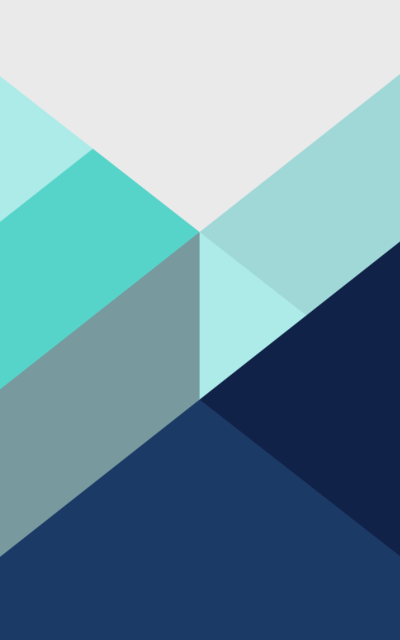
This background is drawn by a Shadertoy shader. Its source:

```glsl
// Flat geometric background: diagonal bands folding around a central vertical edge.

#define APEX vec2(0.499, 0.6374)  // upper corner of the fold, fraction of the canvas
#define BAND_HEIGHT 0.2617        // vertical thickness of each band
#define RISE_SLOPE 0.4927         // slope of the edges climbing to the right
#define FALL_SLOPE 0.4883         // slope of the edges dropping to the right

const vec3 PAPER      = vec3(0.918, 0.918, 0.918);
const vec3 PALE_AQUA  = vec3(0.675, 0.922, 0.910);
const vec3 TEAL       = vec3(0.341, 0.831, 0.788);
const vec3 MUTED_AQUA = vec3(0.627, 0.847, 0.843);
const vec3 SLATE      = vec3(0.470, 0.600, 0.620);
const vec3 NAVY       = vec3(0.110, 0.227, 0.400);
const vec3 MIDNIGHT   = vec3(0.067, 0.133, 0.286);

// Smooth half-plane mask: 1 where d is positive, one pixel of blending
float above(float d) {
    return clamp(d / fwidth(d) + 0.5, 0.0, 1.0);
}

void mainImage(out vec4 fragColor, in vec2 fragCoord) {
    vec2 p = fragCoord / iResolution.xy - APEX;

    // Heights over the two diagonals through the apex, counted in bands
    float rise = (p.y - RISE_SLOPE * p.x) / BAND_HEIGHT;
    float fall = (p.y + FALL_SLOPE * p.x) / BAND_HEIGHT;

    float overRise = above(rise);
    float overLowerRise = above(rise + 1.0);
    float overFall = above(fall);

    // Left side: stacked bands cut off by the falling edge
    vec3 left = mix(NAVY, SLATE, overLowerRise);
    left = mix(left, TEAL, overRise);
    left = mix(left, PALE_AQUA, above(rise - 1.0));
    left = mix(left, PAPER, overFall);

    // Right side: each rising band is split in two by a falling edge
    vec3 shadow = mix(NAVY, MIDNIGHT, above(fall + 1.0));
    vec3 band = mix(PALE_AQUA, MUTED_AQUA, overFall);
    vec3 right = mix(shadow, band, overLowerRise);
    right = mix(right, PAPER, overRise);

    // Join both sides along the vertical fold
    fragColor = vec4(mix(left, right, above(p.x)), 1.0);
}
```
